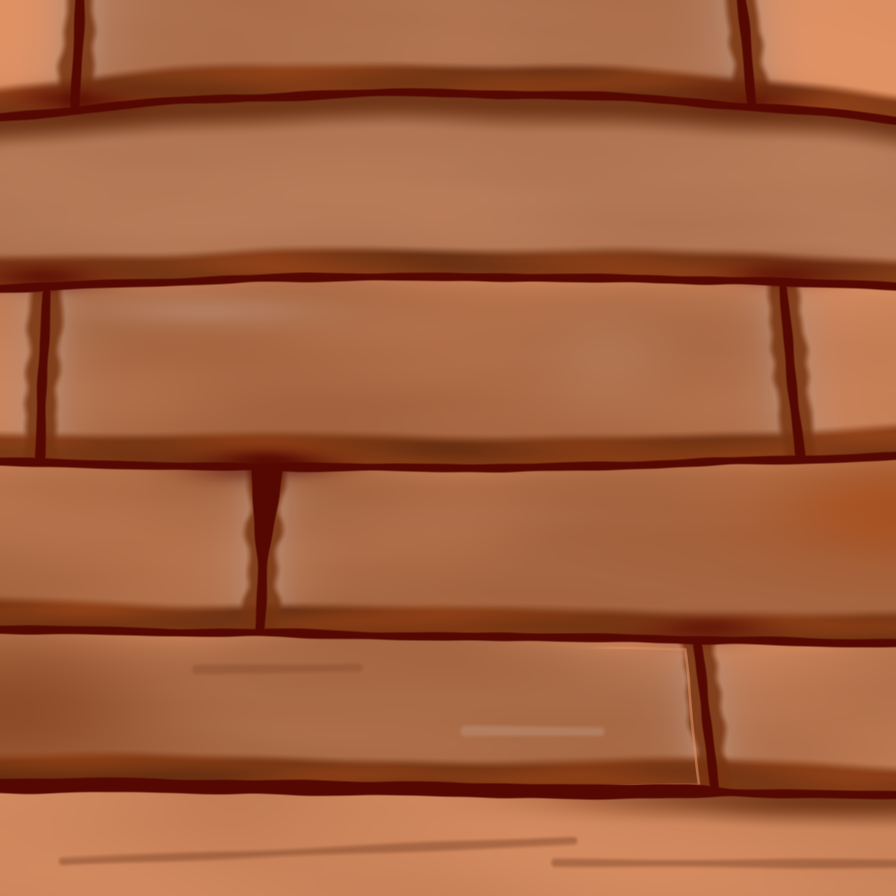
This texture is drawn by a WebGL 2 fragment shader. Its source:

```glsl
#version 300 es
precision highp float;
// Hand-painted wall of long clay bricks with dark, wavering joints.

#define LINE_HALF 0.0042
#define SIDE_HALF 0.0048
#define BAND_DEPTH 0.031
#define BAND_SOFT 0.007
#define SIDE_SHADE 0.021
#define WOBBLE 0.003
#define MOTTLE 0.30

uniform vec2 u_resolution;
out vec4 fragColor;

const int ROWS = 6;
const vec3 CLAY = vec3(0.64, 0.385, 0.24);
const vec3 PALE = vec3(0.71, 0.48, 0.35);
const vec3 PEACH = vec3(0.88, 0.57, 0.39);
const vec3 HAZE = vec3(0.72, 0.54, 0.44);
const vec3 RUST = vec3(0.66, 0.30, 0.10);
const vec3 BROWN = vec3(0.47, 0.20, 0.06);
const vec3 MAROON = vec3(0.33, 0.03, 0.005);

// Each bed joint: middle depth from the top, tilt, bow
const vec3 BEDS[5] = vec3[5](vec3(0.104, 0.004, 0.116), vec3(0.309, -0.003, 0.05),
    vec3(0.522, -0.008, -0.04), vec3(0.710, 0.015, 0.0), vec3(0.881, 0.010, 0.0));
// Left and right upright joint of each row; values off the canvas mean none
const vec2 UPRIGHTS[ROWS] = vec2[ROWS](vec2(0.088, 0.83), vec2(-1.0, 2.0),
    vec2(0.048, 0.883), vec2(0.294, 2.0), vec2(-1.0, 0.788), vec2(-1.0, 2.0));
// Tone of each row: paleness, peach of the main brick, peach of side bricks
const vec3 TONES[ROWS] = vec3[ROWS](vec3(0.6, 0.0, 0.95), vec3(0.8, 0.0, 0.0),
    vec3(0.15, 0.1, 0.6), vec3(0.1, 0.0, 0.12), vec3(0.3, 0.0, 0.25), vec3(0.5, 0.6, 0.0));
// Loose brush strokes as segments
const vec4 STROKES[4] = vec4[4](vec4(0.07, 0.962, 0.64, 0.938), vec4(0.62, 0.963, 1.05, 0.964),
    vec4(0.22, 0.747, 0.40, 0.745), vec4(0.52, 0.816, 0.67, 0.817));

vec2 hashGradient(vec2 cell) {
    vec3 h = fract(cell.xyx * vec3(0.1031, 0.1030, 0.0973));
    h += dot(h, h.yzx + 33.33);
    float angle = 6.2832 * fract((h.x + h.y) * h.z);
    return vec2(cos(angle), sin(angle));
}

float noise(vec2 p) {
    vec2 i = floor(p), f = p - i, u = f * f * f * (f * (f * 6.0 - 15.0) + 10.0);
    vec2 e = vec2(0.0, 1.0);
    return mix(mix(dot(hashGradient(i), f), dot(hashGradient(i + e.yx), f - e.yx), u.x),
               mix(dot(hashGradient(i + e), f - e), dot(hashGradient(i + 1.0), f - 1.0), u.x), u.y);
}

float bedDepth(int k, float x) {
    if (k < 0) return -0.07;
    if (k > 4) return 1.08;
    float c = x - 0.5;
    return dot(BEDS[k], vec3(1.0, c, c * c)) + WOBBLE * noise(vec2(x * 8.0, float(k) * 9.37));
}

float segmentDistance(vec2 p, vec2 a, vec2 b) {
    vec2 ab = b - a;
    return length(p - a - ab * clamp(dot(p - a, ab) / dot(ab, ab), 0.0, 1.0));
}

float spot(vec2 p, vec2 centre, vec2 radius) {
    vec2 q = (p - centre) / radius;
    return exp(-dot(q, q));
}

void main() {
    vec2 p = gl_FragCoord.xy / u_resolution;
    p.y = 1.0 - p.y; // depth below the top edge
    float px = 1.0 / min(u_resolution.x, u_resolution.y);

    // Find the row and the distances to its joints
    int row = 0;
    for (int k = 0; k < ROWS - 1; k++) row += int(p.y > bedDepth(k, p.x));
    float top = bedDepth(row - 1, p.x), bottom = bedDepth(row, p.x);
    float below = p.y - top, above = bottom - p.y, along = below / (bottom - top);
    vec2 upright = UPRIGHTS[row] + vec2(-0.008, 0.020) * (along - 0.5);
    upright += WOBBLE * 0.5 * noise(vec2(p.y * 14.0, float(row) * 5.3));
    vec2 offset = p.x - upright;
    float side = min(abs(offset.x), abs(offset.y));
    bool sideBrick = offset.x < 0.0 || offset.y > 0.0;

    // Brick body with soft, sideways mottling
    float broad = noise(p * vec2(3.0, 8.0) + 4.7), fine = noise(p * vec2(5.0, 34.0));
    vec3 tone = TONES[row];
    vec3 color = mix(CLAY, PALE, clamp(tone.x + MOTTLE * (broad + 0.4 * fine), 0.0, 1.0));
    color = mix(color, PEACH, clamp((sideBrick ? tone.z : tone.y) + 0.3 * broad, 0.0, 1.0));
    color = mix(color, PALE, 0.65 * spot(p, vec2(0.68, 0.40), vec2(0.07, 0.05)));
    if (row == 3) color = mix(color, RUST, 0.8 * spot(p, vec2(1.02, 0.57), vec2(0.17, 0.06)));
    if (row == 4) color = mix(color, BROWN, 0.55 * spot(p, vec2(0.0, 0.79), vec2(0.17, 0.09)));

    // Pale haze along brick ends and under bed joints
    color = mix(color, HAZE, 0.6 * exp(-max(side - SIDE_SHADE, 0.0) / 0.022));
    if (row > 1) color = mix(color, PEACH, clamp(0.4 + broad, 0.0, 0.8) * exp(-below / 0.013));
    color = mix(color, HAZE, 0.6 * spot(p, vec2(0.23, 0.347), vec2(0.13, 0.017)));

    // Brush strokes and a scratched inset corner
    for (int i = 0; i < 4; i++) {
        float d = segmentDistance(p, STROKES[i].xy, STROKES[i].zw) + 0.003 * fine;
        vec3 ink = i == 3 ? HAZE : mix(BROWN, HAZE, 0.35);
        color = mix(color, ink, 0.6 * (1.0 - smoothstep(0.001, 0.008, d)));
    }
    float inset = min(min(below - 0.012, -offset.y - 0.016), above - 0.006);
    float scratch = 1.0 - smoothstep(0.0006, 0.0006 + 1.5 * px, abs(inset + 0.003 * broad));

    // Brown shade above beds, beside uprights and under two beds
    float band = 1.0 - smoothstep(-BAND_SOFT, BAND_SOFT, above - BAND_DEPTH + 0.012 * broad);
    color = mix(color, BROWN * (1.0 + 0.35 * fine), 0.92 * band);
    float beside = 1.0 - smoothstep(0.6, 1.1, side / SIDE_SHADE + 0.4 * fine);
    color = mix(color, BROWN, 0.85 * beside);
    float under = row == 1 ? 0.85 : row == 5 ? 0.85 * smoothstep(0.45, 0.95, p.x) : 0.0;
    color = mix(color, BROWN * 0.85, under * (1.0 - smoothstep(0.008, 0.042, below + 0.01 * broad)));
    if (row == 4) color = mix(color, PEACH, 0.6 * scratch * smoothstep(0.64, 0.70, p.x));

    // Maroon smears where uprights meet beds
    float smear = 0.0;
    for (int i = 0; i < ROWS; i++) for (int j = 0; j < 2; j++) {
        float x = UPRIGHTS[i][j];
        vec2 knot = vec2(x, bedDepth(max(i - 1, 0), x) - (i == 3 ? 0.0 : 0.012));
        smear = max(smear, (i == 3 ? 1.1 : 0.6) * spot(p, knot, vec2(0.065, 0.016)));
    }
    color = mix(color, MAROON, clamp(smear * (0.9 + fine), 0.0, 0.9));

    // Dark joint lines, heavier along the lowest bed
    float lowest = abs(p.y - bedDepth(4, p.x));
    float heavy = 0.0035 * (1.0 - smoothstep(0.76, 0.82, p.x)) * step(lowest, 0.02);
    float bedLine = min(below, above) - LINE_HALF - heavy - 0.0015 * noise(p.xx * 13.0);
    float flare = row == 3 ? 0.012 * (1.0 - smoothstep(0.0, 0.7, along)) : 0.0;
    float sideLine = side - SIDE_HALF - flare - 0.002 * noise(p.yy * 17.0);
    color = mix(color, MAROON, 1.0 - smoothstep(-px, 1.5 * px, min(bedLine, sideLine)));

    fragColor = vec4(clamp(color, 0.0, 1.0), 1.0);
}
```
